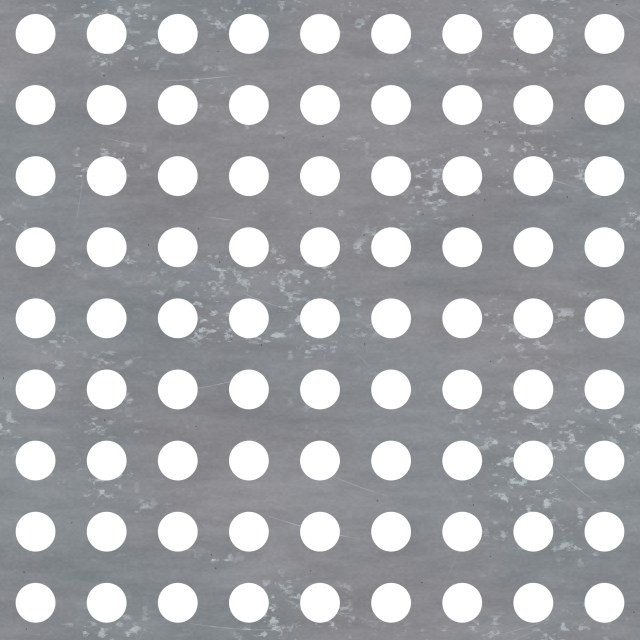
This pattern is drawn by a three.js fragment shader. Its source:

```glsl
varying vec2 vUv;

const float REPEATS = 9.0;
const float DOT_RADIUS = 0.0311;
const float EDGE = 0.0011;
const float DOT_LIFT = 0.0026;
const int SCRATCHES = 22;
const vec3 COOL_GREY = vec3(0.524, 0.549, 0.564);
const vec3 WARM_GREY = vec3(0.547, 0.546, 0.564);
const vec3 CHALK = vec3(0.75, 0.78, 0.80);
const vec3 WHITE = vec3(1.0);

float hash(vec2 p, float seed) {
  vec3 q = fract(vec3(p.xyx) * vec3(0.1031, 0.1030, 0.0973) + seed * 0.137);
  q += dot(q, q.yzx + 33.33);
  return fract((q.x + q.y) * q.z);
}

// Value noise whose lattice wraps after a whole number of cells
float wrapNoise(vec2 uv, vec2 cells, float seed) {
  vec2 p = uv * cells;
  vec2 i = floor(p);
  vec2 f = fract(p);
  f = f * f * (3.0 - 2.0 * f);
  vec2 a = mod(i, cells);
  vec2 b = mod(i + 1.0, cells);
  float low = mix(hash(a, seed), hash(vec2(b.x, a.y), seed), f.x);
  float high = mix(hash(vec2(a.x, b.y), seed), hash(b, seed), f.x);
  return mix(low, high, f.y);
}

float wrapFbm(vec2 uv, vec2 cells, float seed) {
  float sum = 0.0;
  float weight = 0.5;
  for (int i = 0; i < 5; i++) {
    sum += weight * wrapNoise(uv, cells, seed + float(i));
    cells *= 2.0;
    weight *= 0.55;
  }
  return sum / 1.055;
}

// Shortest offset between two points on the repeating canvas
vec2 wrapOffset(vec2 a, vec2 b) {
  return fract(a - b + 0.5) - 0.5;
}

float scratch(vec2 offset, float angle, float halfLength, float width) {
  vec2 dir = vec2(cos(angle), sin(angle));
  float along = dot(offset, dir);
  float bend = 0.6 * along * along;
  float across = abs(dot(offset, vec2(-dir.y, dir.x)) - bend);
  float taper = 1.0 - smoothstep(0.3 * halfLength, halfLength, abs(along));
  return taper * (1.0 - smoothstep(0.2 * width, width, across));
}

float scratches(vec2 uv) {
  float sum = 0.0;
  for (int i = 0; i < SCRATCHES; i++) {
    vec2 id = vec2(float(i), 7.0);
    vec2 centre = vec2(hash(id, 1.0), hash(id, 2.0));
    float angle = mix(-1.0, 1.5, hash(id, 3.0));
    float halfLength = mix(0.02, 0.11, hash(id, 4.0));
    float strength = mix(0.12, 0.5, hash(id, 5.0));
    sum += strength * scratch(wrapOffset(uv, centre), angle, halfLength, 0.0014);
  }
  return sum * mix(0.3, 1.0, wrapNoise(uv, vec2(90.0), 6.0));
}

// Chalky flecks gathered in horizontal patches
float flecks(vec2 uv) {
  float patches = smoothstep(0.49, 0.72, wrapFbm(uv, vec2(6.0, 12.0), 11.0));
  float fine = wrapFbm(uv, vec2(75.0, 120.0), 21.0);
  return (0.08 + patches) * smoothstep(0.56, 0.80, fine);
}

// Sparse pinholes, at most one per cell
float pits(vec2 uv, float cells) {
  vec2 id = floor(uv * cells);
  vec2 centre = mix(vec2(0.2), vec2(0.8), vec2(hash(id, 31.0), hash(id, 32.0)));
  float d = length(fract(uv * cells) - centre) / cells;
  return step(0.965, hash(id, 33.0)) * (1.0 - smoothstep(0.0006, 0.0019, d));
}

vec3 wornSlate(vec2 uv) {
  float hue = smoothstep(0.3, 0.7, wrapFbm(uv, vec2(3.0, 4.0), 41.0));
  float clouds = wrapFbm(uv, vec2(4.0, 9.0), 51.0) - 0.5;
  float streaks = wrapFbm(uv, vec2(14.0, 70.0), 61.0) - 0.5;
  float grain = wrapNoise(uv, vec2(230.0, 330.0), 71.0) - 0.5;
  vec3 colour = mix(COOL_GREY, WARM_GREY, hue);
  colour += 0.10 * clouds + 0.08 * streaks + 0.025 * grain;
  colour = mix(colour, CHALK, clamp(0.8 * flecks(uv) + scratches(uv), 0.0, 0.8));
  return colour - 0.13 * pits(uv, 40.0);
}

float dots(vec2 uv) {
  vec2 cell = fract((uv - vec2(0.0, DOT_LIFT)) * REPEATS) - 0.5;
  float d = length(cell) / REPEATS - DOT_RADIUS;
  return 1.0 - smoothstep(-EDGE, EDGE, d);
}

void main() {
  gl_FragColor = vec4(mix(wornSlate(vUv), WHITE, dots(vUv)), 1.0);
}
```
